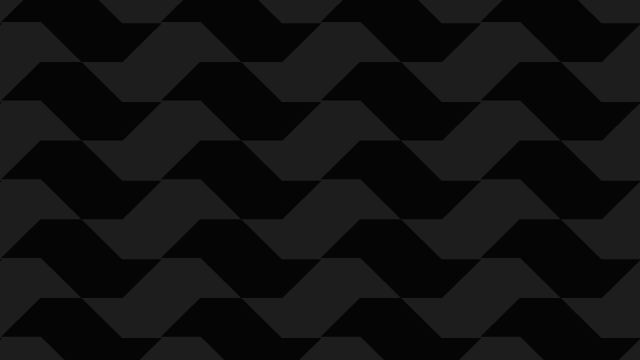
This pattern is drawn by a Shadertoy shader. Its source:

```glsl
const vec3 DARK = vec3(0.02);
const vec3 LIGHT = vec3(0.113);
const vec2 CELL = vec2(0.4438, 0.2186);    // repeat size, in canvas heights
const vec2 ORIGIN = vec2(0.0044, 0.172);   // corner of one cell, from the top left
const int SAMPLES = 4;                     // subsamples per axis

// 1 inside the stepped wave, with q.x in 0..4 and q.y in 0..2 (downward)
float waveShape(vec2 q, float notch, float flare) {
    // The left ledge sits slightly above the middle, the right one below it
    float ledge = q.x < 2.0 ? 1.0 - notch : 1.0 + notch;

    // Left and right limits: upper half widens, lower half narrows
    vec2 upper = vec2(1.0 - flare - q.y, 2.0 + q.y);
    vec2 lower = vec2(q.y, 5.0 + flare - q.y);
    vec2 span = q.y < ledge ? upper : lower;
    return step(span.x, q.x) * step(q.x, span.y);
}

// Repeats the wave over the canvas; p is measured from the top left
float wavePattern(vec2 p, vec2 origin, vec2 cell) {
    vec2 q = fract((p - origin) / cell) * vec2(4.0, 2.0);
    return waveShape(q, 0.017, 0.03);
}

void mainImage(out vec4 fragColor, in vec2 fragCoord) {
    // Average a regular grid of subsamples to smooth the edges
    float coverage = 0.0;
    for (int j = 0; j < SAMPLES; j++) {
        for (int i = 0; i < SAMPLES; i++) {
            vec2 jitter = (vec2(i, j) + 0.5) / float(SAMPLES) - 0.5;
            vec2 p = (fragCoord + jitter) / iResolution.y;
            coverage += wavePattern(vec2(p.x, 1.0 - p.y), ORIGIN, CELL);
        }
    }
    coverage /= float(SAMPLES * SAMPLES);

    fragColor = vec4(mix(LIGHT, DARK, coverage), 1.0);
}
```
